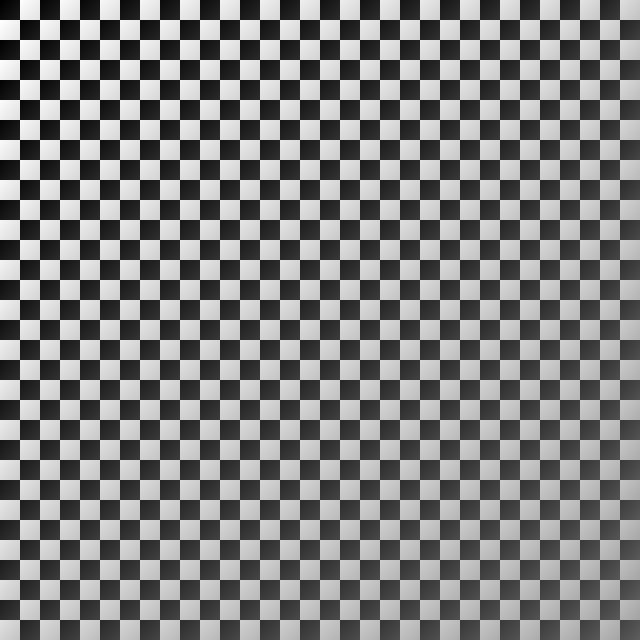
A WebGL 2 fragment shader for this pattern:

```glsl
#version 300 es
precision highp float;
// A 32 by 32 checkerboard of dark and light squares, dark at the top left.
// Each square is shaded along its diagonal, and a broad diagonal fade
// lowers the contrast from the top left to the bottom right.

uniform vec2 u_resolution;
out vec4 fragColor;

const float CELLS = 32.0;
const float MID_DARK = 0.18;      // average dark tone; light is its complement
const float CELL_SHADE = 0.048;   // half range of the shading in one square
const vec2 FADE = vec2(0.050, 0.066); // half range of the fade per axis
const float SIDE_FADE = 0.024;    // extra fade close to the left and right sides

// Alternates between +1 and -1 per cell, with a ramp of the given half width.
vec2 alternate(vec2 cell, float halfWidth) {
    vec2 signedDist = abs(mod(cell - 0.5, 2.0) - 1.0) - 0.5;
    return clamp(signedDist / halfWidth, -1.0, 1.0);
}

// Diagonal shading from -1 at the top left to +1 at the bottom right.
float diagonal(vec2 p) {
    return p.x + p.y - 1.0;
}

// Broad fade over the canvas, steeper near its left and right sides.
float canvasFade(vec2 p) {
    vec2 centred = 2.0 * p - 1.0;
    return dot(centred, FADE) + SIDE_FADE * pow(abs(centred.x), 8.0) * sign(centred.x);
}

void main() {
    // Canvas position with y running down from the top
    vec2 p = gl_FragCoord.xy / u_resolution;
    p.y = 1.0 - p.y;
    vec2 cell = p * CELLS;

    // Tone of the dark squares
    float dark = MID_DARK + canvasFade(p) + CELL_SHADE * diagonal(fract(cell));
    dark = clamp(dark, 0.0, 0.5);

    // Smooth checker mask: 1 on dark squares, 0 on light ones
    float halfPixel = 0.5 * CELLS / min(u_resolution.x, u_resolution.y);
    vec2 stripes = alternate(cell, halfPixel);
    float darkMask = 0.5 + 0.5 * stripes.x * stripes.y;

    fragColor = vec4(vec3(mix(1.0 - dark, dark, darkMask)), 1.0);
}
```
